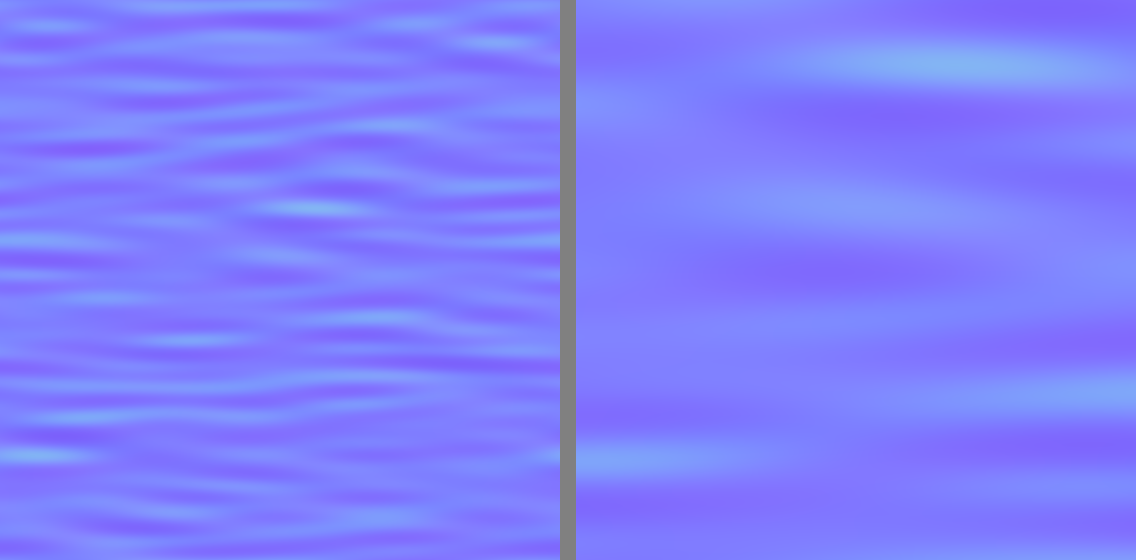
Left, the full canvas; right, a detail of the centre.
Write a WebGL 2 fragment shader that draws this texture map.

```glsl
#version 300 es
precision highp float;
// Tangent-space normal map of calm water: long, low, nearly horizontal ripples.
// The surface slope is a sum of random sine waves with whole-number frequencies
// on both axes, so every wave, and thus the whole map, wraps at the edges.

#define LOWEST_BAND 3      // fewest ripples from bottom to top
#define HIGHEST_BAND 32    // most ripples from bottom to top
#define WAVES_PER_BAND 4   // random waves for each vertical frequency
#define PEAK_BAND 14.0     // vertical frequency with the strongest slope
#define BAND_SPREAD 10.0   // width of the frequency range around the peak
#define MAX_SIDE_FREQ 4.0  // largest horizontal frequency, sets streak length
#define STEEPNESS 0.101    // typical vertical slope
#define CREST_SKEW 0.08    // makes bright slopes sharper than dark ones
#define SEED 7.0

uniform vec2 u_resolution;
out vec4 fragColor;

const float TAU = 6.2831853;

float hash(vec2 p) {
    return fract(sin(dot(p, vec2(12.9898, 78.233))) * 43758.5453);
}

// Slope of the water surface, scaled to unit variance along y.
vec2 rippleSlope(vec2 uv) {
    vec2 slope = vec2(0.0);
    float power = 0.0;
    for (int band = LOWEST_BAND; band <= HIGHEST_BAND; band++) {
        float freqY = float(band);
        float offPeak = (freqY - PEAK_BAND) / BAND_SPREAD;
        float weight = exp(-offPeak * offPeak);
        for (int i = 0; i < WAVES_PER_BAND; i++) {
            // Two hashes added favour small tilts over large ones
            vec2 id = vec2(freqY + SEED, float(i) * 3.0);
            float tilt = hash(id) + hash(id + vec2(0.0, 1.0)) - 1.0;
            float freqX = floor(tilt * MAX_SIDE_FREQ + 0.5);
            float phase = hash(id + vec2(0.0, 2.0));
            float wave = weight * cos(TAU * (dot(vec2(freqX, freqY), uv) + phase));
            slope += wave * vec2(freqX / freqY, 1.0);
            power += 0.5 * weight * weight;
        }
    }
    return slope / sqrt(power);
}

void main() {
    vec2 uv = gl_FragCoord.xy / u_resolution;

    // Ripples, with a longer tail on the bright side
    vec2 slope = rippleSlope(uv);
    slope.y += CREST_SKEW * (slope.y * slope.y - 1.0);

    // Pack the unit normal into colour
    vec3 normal = normalize(vec3(slope * STEEPNESS, 1.0));
    fragColor = vec4(normal * 0.5 + 0.5, 1.0);
}
```
